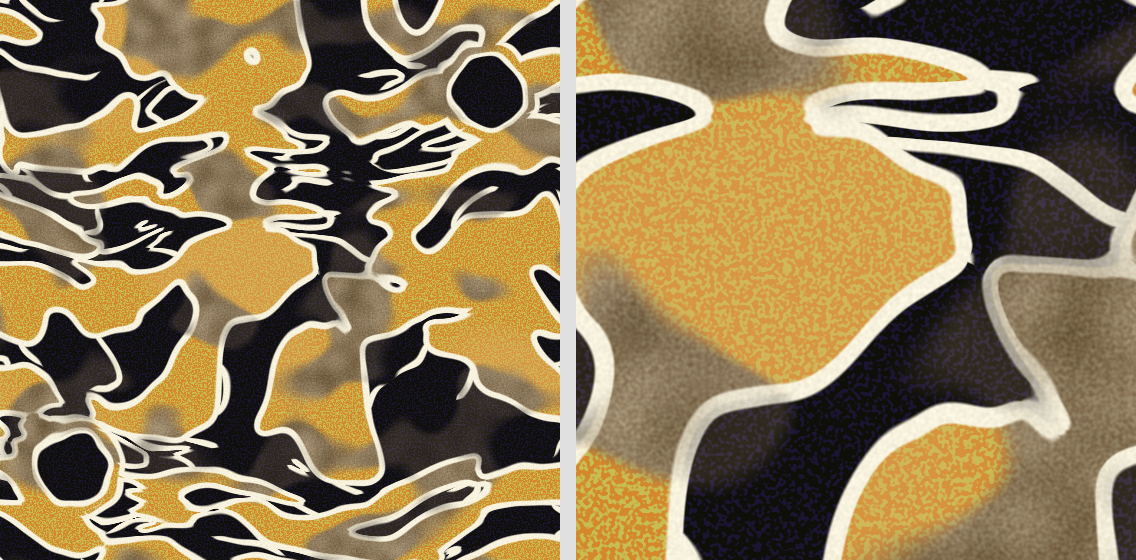
Left, the full canvas; right, a detail of the centre.
This pattern is drawn by a WebGL 2 fragment shader. Its source:

```glsl
#version 300 es
precision highp float;

uniform vec2 u_resolution;
out vec4 fragColor;

vec2 hash2(vec2 cell) {
    vec3 q = fract(cell.xyx * vec3(0.1031, 0.1030, 0.0973));
    q += dot(q, q.yzx + 33.33);
    return fract((q.xx + q.yz) * q.zy);
}

float cornerSlope(vec2 cell, vec2 offset, vec2 corner) {
    return dot(hash2(cell + corner + 71.0) * 2.0 - 1.0, offset - corner);
}

// Gradient noise, roughly -0.6 to 0.6
float noise(vec2 p) {
    vec2 cell = floor(p);
    vec2 f = p - cell;
    vec2 u = f * f * f * (f * (f * 6.0 - 15.0) + 10.0);
    float low = mix(cornerSlope(cell, f, vec2(0, 0)), cornerSlope(cell, f, vec2(1, 0)), u.x);
    float high = mix(cornerSlope(cell, f, vec2(0, 1)), cornerSlope(cell, f, vec2(1, 1)), u.x);
    return mix(low, high, u.y);
}

// Flattened blobs whose direction drifts across the canvas
float field(vec2 p, vec2 frequency, float seed) {
    p.y += 0.32 * noise(p * 2.4 + 5.0);
    p += 0.045 * vec2(noise(p * 9.0 + seed), noise(p * 9.0 + seed + 37.0));
    return noise(p * frequency + seed) + 0.3 * noise(p * frequency * 1.9 + seed + 19.0);
}

// Approximate signed distance to the contour of a field at a level
float contourDistance(vec2 p, vec2 frequency, float seed, float level) {
    float e = 0.002;
    float f = field(p, frequency, seed);
    vec2 slope = vec2(field(p + vec2(e, 0), frequency, seed),
                      field(p + vec2(0, e), frequency, seed)) - f;
    return (f - level) / max(length(slope) / e, 1.2);
}

void main() {
    vec2 p = gl_FragCoord.xy / u_resolution.y;
    float soft = 0.0008 + 0.6 / u_resolution.y;

    // Ochre land is positive, black is negative
    float land = contourDistance(p, vec2(6.0, 11.5), 11.0, 0.01);

    // Broken strokes that taper off, mostly inside the black
    float stroke = abs(contourDistance(p, vec2(6.0, 14.0), 53.0, 0.0));
    float presence = smoothstep(-0.12, 0.02, noise(p * vec2(6.0, 7.0) + 83.0));
    presence *= 1.0 - smoothstep(-0.004, 0.012, land);

    // Round black pools with a rim of land
    float pool = 0.0;
    for (int i = 0; i < 2; i++) {
        vec2 center = mix(vec2(0.13, 0.165), vec2(0.872, 0.835), float(i));
        float radius = length(p - center) + 0.014 * noise(p * 22.0);
        land = min(max(land, 0.09 - radius), radius - 0.066);
        presence *= smoothstep(0.06, 0.1, radius);
        pool = max(pool, 1.0 - smoothstep(0.064, 0.068, radius));
    }

    // Fine grain in ochre and black
    float grain = noise(p * 390.0) + 0.6 * noise(p * 230.0 + 7.0);
    vec3 ochre = mix(vec3(0.83, 0.53, 0.17), vec3(0.78, 0.74, 0.32),
                     smoothstep(-0.08, 0.16, grain));
    ochre = mix(ochre, vec3(0.87, 0.68, 0.40),
                0.4 * smoothstep(0.0, 0.3, noise(p * vec2(3.0, 5.0) + 29.0)));
    vec3 black = mix(vec3(0.06, 0.06, 0.04), vec3(0.11, 0.08, 0.20),
                     smoothstep(0.02, 0.2, grain));

    // Smoky taupe patches
    vec2 drift = p + 0.06 * vec2(noise(p * 10.0 + 3.0), noise(p * 10.0 + 61.0));
    float smoke = smoothstep(0.02, 0.15, noise(drift * vec2(5.5, 8.0) + 97.0)) * (1.0 - pool);
    vec3 taupe = vec3(0.53, 0.46, 0.36) + 0.2 * noise(p * 23.0) + 0.12 * grain;
    ochre = mix(ochre, taupe, 0.95 * smoke);
    black = mix(black, taupe, 0.26 * smoke);
    vec3 color = mix(black, ochre, smoothstep(-soft, soft, land));

    // Cream outlines, dimmed where the smoke is thick
    float width = 0.0055 + 0.0025 * noise(p * 13.0 + 41.0);
    float outline = 1.0 - smoothstep(-soft, soft, abs(land) - width);
    float inner = 1.0 - smoothstep(-soft, soft, stroke - mix(-0.004, width, presence));
    float fade = smoke * smoothstep(-0.1, 0.2, noise(p * 11.0));
    float cream = max(outline, inner) * (1.0 - 0.4 * fade);
    color = mix(color, vec3(0.97, 0.95, 0.87) + 0.06 * grain, cream);

    fragColor = vec4(color, 1.0);
}
```
